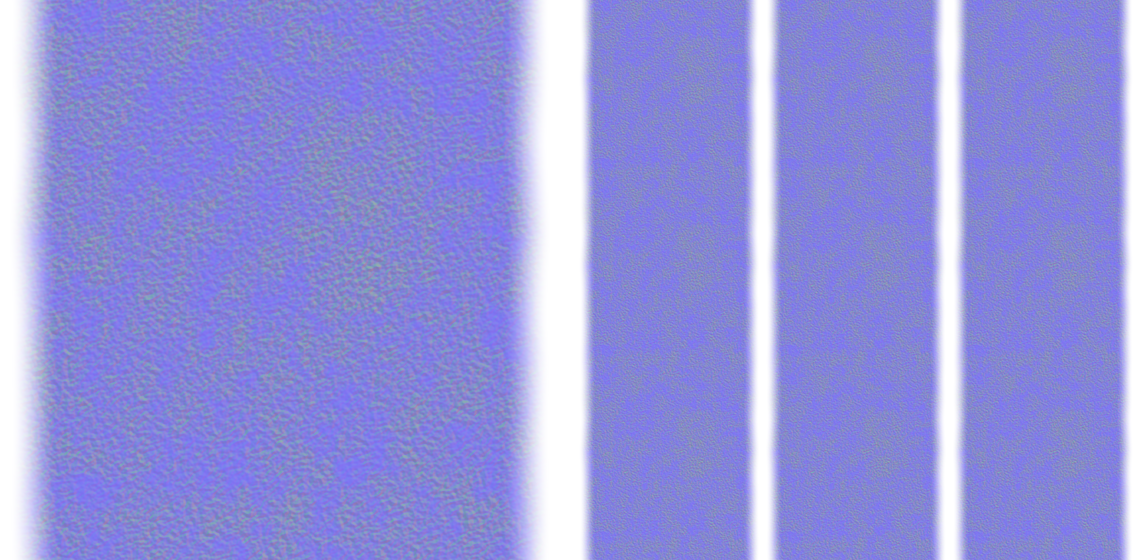
Left: one tile. Right: repeated 3 by 3.
A three.js fragment shader for this texture map:

```glsl
// Tiling normal map of rough, patchy plaster that fades to white at its left and right sides.
varying vec2 vUv;

const float TAU = 6.2831853;
const vec3 FLAT_COLOR = vec3(0.495, 0.46, 0.97);
const vec3 FADE_COLOR = vec3(1.0);

float hash(vec2 p, float seed) {
  vec3 q = fract(vec3(p.xyx) * vec3(0.1031, 0.1030, 0.0973) + seed * 0.137);
  q += dot(q, q.yzx + 33.33);
  return fract((q.x + q.y) * q.z);
}

// Wraps a cell of a sheared lattice: x repeats after cells.x with a shift of skew in y
vec2 wrapCell(vec2 id, vec2 cells, float skew) {
  float turns = floor((id.x + 0.5) / cells.x);
  id -= turns * vec2(cells.x, skew);
  return vec2(id.x, floor(mod(id.y + 0.5, cells.y)));
}

float cornerSlope(vec2 id, vec2 offset, vec2 cells, float skew, float seed) {
  float angle = TAU * hash(wrapCell(id, cells, skew), seed);
  return dot(vec2(cos(angle), sin(angle)), offset);
}

// Periodic gradient noise; whole numbers of cells and skew keep it seamless
float gradientNoise(vec2 uv, vec2 cells, float skew, float seed) {
  vec2 p = uv * cells + vec2(0.0, uv.x * skew);
  vec2 id = floor(p);
  vec2 f = p - id;
  vec2 w = f * f * f * (f * (f * 6.0 - 15.0) + 10.0);
  vec2 ex = vec2(1.0, 0.0);
  vec2 ey = vec2(0.0, 1.0);
  float a = cornerSlope(id, f, cells, skew, seed);
  float b = cornerSlope(id + ex, f - ex, cells, skew, seed);
  float c = cornerSlope(id + ey, f - ey, cells, skew, seed);
  float d = cornerSlope(id + 1.0, f - 1.0, cells, skew, seed);
  return mix(mix(a, b, w.x), mix(c, d, w.x), w.y);
}

// Short worm-like grain, slightly stretched along a rising diagonal
float grainHeight(vec2 uv) {
  return 0.85 * gradientNoise(uv, vec2(95.0, 125.0), -40.0, 1.0)
       + 0.4 * gradientNoise(uv, vec2(170.0, 190.0), -25.0, 2.0)
       + 0.5 * gradientNoise(uv, vec2(77.0, 71.0), 20.0, 3.0);
}

vec2 grainSlope(vec2 uv, float stepSize) {
  vec2 e = vec2(stepSize, 0.0);
  vec2 rise = vec2(grainHeight(uv + e.xy) - grainHeight(uv - e.xy),
                   grainHeight(uv + e.yx) - grainHeight(uv - e.yx));
  return rise / (270.0 * stepSize);
}

// Broad smooth areas broken up by small rough clumps
float roughness(vec2 uv) {
  float sum = 0.0;
  float cells = 4.0;
  for (int i = 0; i < 4; i++) {
    float weight = 0.36 + 0.08 * float(i);
    sum += weight * gradientNoise(uv, vec2(cells), 0.0, 5.0 + float(i));
    cells = floor(cells * 2.25);
  }
  return clamp(1.0 + 1.3 * sum, 0.4, 1.9);
}

// Steep grain loses blue and gains a little green
vec3 normalColor(vec2 tilt, float rough) {
  float steepness = 0.55 * dot(tilt, tilt) + 0.45 * rough * rough;
  float facing = inversesqrt(1.0 + 1.25 * steepness);
  float blue = 0.5 + (FLAT_COLOR.b - 0.5) * facing;
  float loss = FLAT_COLOR.b - blue;
  vec2 redGreen = FLAT_COLOR.rg + vec2(0.14, 0.42) * loss - 0.11 * tilt * facing;
  return vec3(redGreen, blue);
}

// 0 at the white sides, 1 over the plaster
float sideCoverage(vec2 uv, float wobble) {
  float inset = min(uv.x, 1.0 - uv.x);
  float waver = wobble * gradientNoise(uv, vec2(6.0), 0.0, 11.0);
  return smoothstep(0.018, 0.105, inset + waver);
}

void main() {
  float rough = roughness(vUv);
  vec2 tilt = grainSlope(vUv, 0.0015) * rough;
  vec3 plaster = normalColor(tilt, rough);
  vec3 color = mix(FADE_COLOR, plaster, sideCoverage(vUv, 0.008));
  gl_FragColor = vec4(color, 1.0);
}
```
